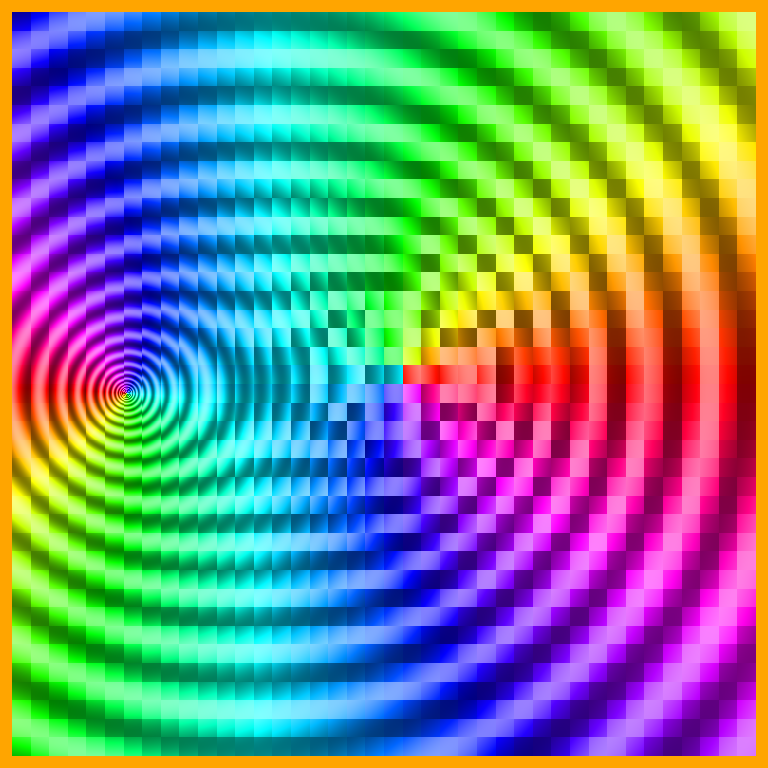
A WebGL 2 fragment shader for this background:

```glsl
#version 300 es
precision highp float;

#define BORDER 0.015625
#define BORDER_COLOR vec3(1.0, 0.647, 0.0)
#define TILES 40.0
#define SMOOTH_ZERO vec2(-0.692, -0.025)
#define TILED_ZERO vec2(0.05, 0.025)
#define RING_RATE 18.13
#define RING_DEPTH 0.25

const float TAU = 6.2831853;

uniform vec2 u_resolution;
out vec4 fragColor;

vec2 complexMul(vec2 a, vec2 b) {
    return vec2(a.x * b.x - a.y * b.y, a.x * b.y + a.y * b.x);
}

// Fully saturated color from hue in turns and lightness
vec3 hueLight(float hue, float lightness) {
    vec3 pure = clamp(abs(mod(hue * 6.0 + vec3(0.0, 4.0, 2.0), 6.0) - 3.0) - 1.0, 0.0, 1.0);
    return lightness + (pure - 0.5) * (1.0 - abs(2.0 * lightness - 1.0));
}

void main() {
    float side = min(u_resolution.x, u_resolution.y);
    vec2 centered = (gl_FragCoord.xy - 0.5 * u_resolution) / side;
    float halfPanel = 0.5 - BORDER;
    vec2 z = centered / halfPanel;

    // One factor varies smoothly, the other is constant within each tile
    float tileSize = 2.0 / TILES;
    vec2 tileCenter = (floor(z / tileSize) + 0.5) * tileSize;
    vec2 value = complexMul(z - SMOOTH_ZERO, tileCenter - TILED_ZERO);

    // Argument sets the hue, logarithm of the modulus sets the rings
    float hue = atan(value.y, value.x) / TAU;
    float rings = -sin(RING_RATE * log(max(length(value), 1e-6)));
    vec3 color = hueLight(hue, 0.5 + RING_DEPTH * rings);

    // Flat frame with a softened inner edge
    float edge = max(abs(centered.x), abs(centered.y)) - halfPanel;
    float frame = smoothstep(-0.5, 0.5, edge * side);
    fragColor = vec4(mix(color, BORDER_COLOR, frame), 1.0);
}
```
